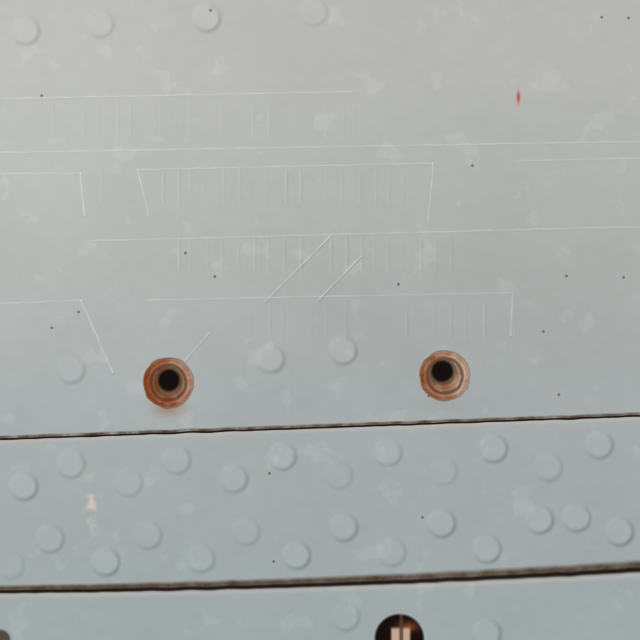
Reproduce this texture procedurally as a WebGL 2 fragment shader.

```glsl
#version 300 es
precision highp float;
// Weathered painted metal: sloping seams, rivet rows, raised paint edges and
// rusty bolt holes, made of distance functions over gradient noise.
uniform vec2 u_resolution;
out vec4 fragColor;

const vec3 RUST = vec3(.56, .29, .16), TAN = vec3(.76, .64, .56), SOOT = vec3(.09, .06, .055);
const vec3 GRIME = vec3(.31, .25, .2), CHALK = vec3(.82, .77, .73);

// Ends of raised paint edges and scratches
const vec4 EDGES[8] = vec4[8](
  vec4(0, .846, .55, .857), vec4(0, .762, 1, .779), vec4(.215, .735, .677, .745),
  vec4(0, .729, .126, .729), vec4(.81, .749, 1, .753), vec4(.145, .624, 1, .646),
  vec4(0, .526, .13, .531), vec4(.228, .531, .8, .543));
const vec4 SCRATCHES[8] = vec4[8](
  vec4(.215, .735, .232, .664), vec4(.677, .746, .669, .655), vec4(.125, .729, .132, .664),
  vec4(.126, .531, .176, .418), vec4(.801, .542, .798, .476), vec4(.517, .632, .414, .529),
  vec4(.563, .599, .497, .531), vec4(.326, .479, .289, .437));
// First rivet and stride of each row
const vec4 ROWS[9] = vec4[9](
  vec4(.111, .275, .165, .006), vec4(.037, .24, .164, .006), vec4(.078, .158, .153, .006),
  vec4(.016, .117, .149, .005), vec4(.156, .963, .167, .009), vec4(.901, .191, .067, -.022),
  vec4(.423, .439, .113, .013), vec4(.54, .036, .221, -.026), vec4(.04, .952, .071, -.529));

float hash(vec2 p) {
  vec3 q = fract(p.xyx * vec3(.1031, .103, .0973));
  q += dot(q, q.yzx + 33.33);
  return fract((q.x + q.y) * q.z);
}
float corner(vec2 i, vec2 f, vec2 o) {
  float a = 6.2832 * hash(i + o);
  return dot(vec2(cos(a), sin(a)), f - o);
}
float noise(vec2 p) {
  vec2 i = floor(p), f = fract(p), u = f * f * (3. - 2. * f);
  return mix(mix(corner(i, f, vec2(0)), corner(i, f, vec2(1, 0)), u.x),
             mix(corner(i, f, vec2(0, 1)), corner(i, f, vec2(1)), u.x), u.y);
}
float fbm(vec2 p) {
  float sum = 0., amp = .6;
  for (int i = 0; i < 4; i++) { sum += amp * noise(p); p = p * 2.03 + 17.1; amp *= .5; }
  return sum;
}
float disc(float d, float r, float soft) { return 1. - smoothstep(r - soft, r + soft, d); }
float bell(float d, float w) { return exp(-d * d / (w * w)); }
float glow(vec2 p, vec2 c, vec2 size) { return bell(length((p - c) / size), 1.); }

// Thin line with a lit and a shadowed side
float ridge(vec2 p, vec4 s, float w) {
  vec2 a = p - s.xy, b = s.zw - s.xy;
  vec2 off = a - b * clamp(dot(a, b) / dot(b, b), 0., 1.);
  return bell(length(off), w) - .75 * bell(length(off + w * vec2(-1, 1.3)), w);
}
// Soft round embossings, darker at lower right
float rivetRow(vec2 p, vec4 row, float count) {
  float i = clamp(round((p.x - row.x) / row.z), 0., count - 1.);
  vec2 q = p - row.xy - i * row.zw;
  float d = length(q), side = dot(q / max(d, .001), vec2(-.75, .66));
  float shade = bell(d - .021, .0035) * (.055 * side - .035) + .016 * disc(d, .021, .006);
  return shade * mix(.5, 1.3, hash(vec2(i, floor(row.y * 90.))));
}
// Worn upright strokes, one per cell
float wornBand(vec2 p, vec2 lo, vec2 hi) {
  float u = p.x * 42., id = hash(floor(vec2(u, lo.y * 50.)));
  float x = (fract(u) - .25 - .5 * id) / 42.;
  vec2 inside = smoothstep(lo, lo + .012, p) * smoothstep(hi, hi - .012, p);
  return (bell(x, .0017) - .8 * bell(x - .003, .002)) * inside.x * inside.y * id;
}
vec3 seam(vec3 col, float y, float w, float grime) {
  col = mix(col, CHALK, .3 * bell(y + w * 2., .004));
  col = mix(col, GRIME, grime * disc(abs(y - w * .5), w * 1.5, w));
  return mix(col, SOOT, .85 * disc(abs(y + w * .4), w * .55, w * .5));
}
// Stained cone with stepped rings and an offset core
vec3 boltHole(vec3 col, vec2 p, vec2 c, vec2 core, float rusty) {
  vec2 q = p - c;
  float n = fbm(p * 65.), d = length(q) + .003 * n, k = length(q - core) + .0015 * n;
  col = mix(col, RUST, .4 * rusty * glow(q, vec2(0, -.04), vec2(.022, .012)));
  float stain = clamp(.35 + .35 * rusty - 12. * q.x - 4. * q.y + .8 * n, 0., 1.);
  vec3 metal = mix(TAN, RUST, stain) * (.95 + .1 * sin(d * 850.));
  float dirt = max(.65 * bell(d - .027, .003), .7 * disc(k, .023, .005));
  metal = mix(metal, GRIME, max(dirt, .6 * smoothstep(.036, .04, d)));
  metal = mix(metal, SOOT, disc(k, .0165, .003));
  return mix(col, metal, disc(d, .0395, .002));
}
void main() {
  vec2 p = gl_FragCoord.xy / u_resolution;
  float fine = fbm(p * 45. + 9.), chips = smoothstep(-.05, .3, fine);

  // Mottled paint
  vec3 col = mix(vec3(.625, .66, .665), vec3(.715, .72, .7), smoothstep(0., .95, p.y));
  col += .035 * glow(p, vec2(0, .85), vec2(.4, .5)) - .02 * glow(p, vec2(.75, .55), vec2(.4, .25));
  col += .02 * fbm(p * 7.) + .014 * fine + .022 * smoothstep(.18, .32, fbm(p * 19. + 4.));

  // Relief
  float relief = 0.;
  vec2 bent = p + .0012 * noise(p * 60.);
  for (int i = 0; i < 8; i++)
    relief += .055 * ridge(bent, EDGES[i], .0014) + .085 * ridge(bent, SCRATCHES[i], .0014);
  for (float i = 0.; i < 4.; i++)
    relief += .035 * wornBand(p, vec2(.04 + .11 * i, .78 - .105 * i), vec2(.57 + .08 * i, .845 - .105 * i));
  col += relief * (.55 + .45 * smoothstep(-.2, .25, noise(p * 38.)));
  for (int i = 0; i < 9; i++) col += rivetRow(p, ROWS[i], i < 4 ? 6. : i == 4 ? 3. : 2.);

  // Chalky streak, red chip and specks
  col = mix(col, CHALK, chips * glow(p, vec2(.142, .205), vec2(.008, .045)));
  col = mix(col, vec3(.76, .23, .2), .85 * glow(p, vec2(.81, .848), vec2(.0025, .009)));
  vec2 cell = floor(p * 22.), spot = fract(p * 22.) - .2 - .6 * vec2(hash(cell), hash(cell + 31.));
  col = mix(col, GRIME, .6 * step(.96, hash(cell + 77.)) * disc(length(spot), .044, .033));

  // Seams
  float y = p.y + .0016 * noise(vec2(p.x * 32., 2));
  col = seam(col, y - .3145 - .0365 * p.x, .0021, .65 + fine);
  col = seam(col, y - .077 - p.x * (.0096 + .0254 * p.x), .0036 + .0017 * p.x, .85 + .5 * fine);

  // Bolt holes, cut-off hole and corner stain
  col = boltHole(col, p, vec2(.263, .402), vec2(.001, .004), 1.);
  col = boltHole(col, p, vec2(.695, .413), vec2(-.004, .007), .15);
  vec2 q = p - vec2(.624, .002);
  vec3 inner = mix(SOOT, RUST, .8 * glow(q, vec2(.014, .019), vec2(.016, .008)));
  inner = mix(inner, TAN, disc(abs(q.x - .002), .015, .003) * disc(q.y, .017, .004));
  inner = mix(inner, GRIME, .8 * disc(abs(q.x - .003), .003, .002));
  col = mix(col, inner, disc(length(q), .038, .003));
  col = mix(col, GRIME, .9 * disc(length(p), .016, .003));
  fragColor = vec4(clamp(col, 0., 1.), 1.);
}
```
